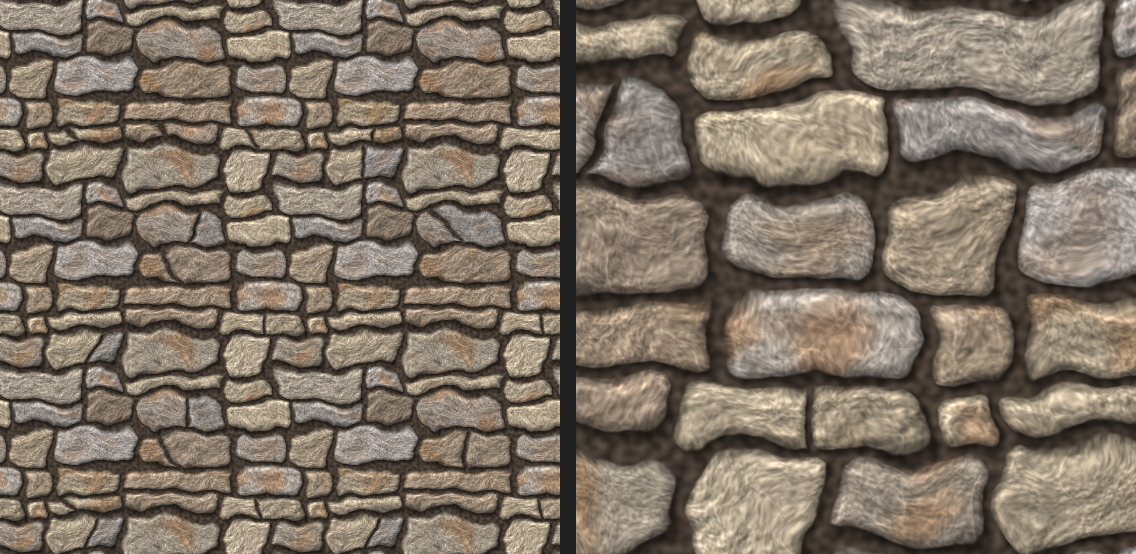
Left: the whole. Right: its middle third, enlarged.
This texture is drawn by a Shadertoy shader. Its source:

```glsl
// Dry rubble stone wall: weathered, interlocking stones set in dark recessed mortar.

const vec2 TILE = vec2(4, 6);         // stones in one repeat
const vec2 REPEATS = vec2(2, 3);      // repeats across and up
const vec2 STONE_SCALE = vec2(2.28, 1);

struct Stone { float dist; vec2 local; float seed; };

float hash(vec2 p) {
    uvec2 u = floatBitsToUint(p + 0.5) * uvec2(0x9E3779B1u, 0x85EBCA77u);
    uint h = u.x ^ (u.y >> 3) ^ (u.y << 11);
    h = (h ^ (h >> 15)) * 0x2C1B3C6Du;
    h = (h ^ (h >> 13)) * 0x297A2D39u;
    return float((h ^ (h >> 16)) >> 8) / 16777216.0;
}

float corner(vec2 cell, vec2 offset, vec2 period) {
    float angle = 6.2832 * hash(mod(cell, period));
    return dot(vec2(cos(angle), sin(angle)), offset);
}

// Gradient noise that wraps after a whole period
float noise(vec2 p, vec2 period) {
    vec2 i = floor(p), f = p - i, o = vec2(1, 0);
    vec2 u = f * f * f * (f * (f * 6.0 - 15.0) + 10.0);
    return mix(mix(corner(i, f, period), corner(i + o, f - o, period), u.x),
               mix(corner(i + o.yx, f - o.yx, period), corner(i + 1.0, f - 1.0, period), u.x), u.y);
}

float fbm(vec2 p) {
    float sum = 0.0, amp = 0.5;
    for (int i = 0; i < 5; i++) {
        sum += amp * noise(p, vec2(256));
        p = mat2(1.6, 1.2, -1.2, 1.6) * p + 7.3;
        amp *= 0.6;
    }
    return sum;
}

// Bends the joints, first broadly and then finely
vec2 warp(vec2 p) {
    vec2 offset = vec2(0);
    float amp = 0.36;
    for (float f = 1.0; f < 10.0; f *= 3.0) {
        vec2 s = vec2(2, 1) * f;
        offset += amp * vec2(noise(p * s + 0.37, TILE * s), noise(p * s + 5.71, TILE * s));
        amp *= 0.22;
    }
    return p + offset / STONE_SCALE;
}

vec2 joint(vec2 v) {
    return v + 0.7 * (hash(mod(v, TILE) + 13.0) - 0.5);
}

// Closest stone of an interlocking layout whose joints alternate in direction
Stone nearestStone(vec2 p) {
    Stone best = Stone(9.0, vec2(0), 0.0);
    for (int k = 0; k < 9; k++) {
        vec2 id = floor(p) + vec2(k % 3, k / 3) - 1.0;
        vec2 a = joint(id), b = joint(id + vec2(1, 0));
        vec2 c = joint(id + 1.0), d = joint(id + vec2(0, 1));
        bool even = mod(id.x + id.y, 2.0) < 0.5;
        vec2 lo = even ? vec2(a.x, b.y) : vec2(d.x, a.y);
        vec2 hi = even ? vec2(c.x, d.y) : vec2(b.x, c.y);
        vec2 q = (p - 0.5 * (lo + hi)) * STONE_SCALE;
        vec2 extent = 0.5 * (hi - lo) * STONE_SCALE - 0.06;
        float seed = 90.0 * hash(mod(id, TILE) + 41.0);

        // Sides slope and corners are worn, each by its own amount
        vec2 quadrant = step(0.0, q);
        float r = min(extent.x, extent.y) * (0.15 + 0.6 * hash(seed + 3.0 * quadrant * vec2(1, 2)));
        vec2 tilt = vec2(hash(vec2(seed, 20.0 + quadrant.x)), hash(vec2(seed, 30.0 + quadrant.y))) - 0.5;
        vec2 taper = abs(tilt) + tilt * clamp(q.yx / extent.yx, -1.0, 1.0);
        vec2 e = abs(q) - extent + r + 0.22 * extent.y * taper;
        float dist = min(max(e.x, e.y), 0.0) + length(max(e, 0.0)) - r;

        // Some large stones are broken in two, differently in each repeat
        float variant = hash(mod(id, TILE * REPEATS) + 67.0);
        if (hash(vec2(seed, 5)) > 0.6 && extent.x > 0.9 && variant > 0.45) {
            float angle = 2.4 * (variant - 0.7);
            float side = dot(q, vec2(cos(angle), sin(angle))) + 1.6 * (variant - 0.7);
            dist = max(dist, 0.055 - abs(side));
            seed += 17.0 * step(0.0, side);
        }
        if (dist < best.dist) best = Stone(dist, q, seed);
    }
    return best;
}

// Cleaved surface: broad facets with creases, under fine layers
float relief(vec2 q, float seed) {
    float angle = 1.6 * (hash(vec2(seed, 9)) - 0.5);
    vec2 t = mat2(cos(angle), sin(angle), -sin(angle), cos(angle)) * q * vec2(1.0, 1.8) + seed;
    return 0.75 * fbm(t * 1.9) + 0.6 * abs(noise(t + 31.0, vec2(256)));
}

void mainImage(out vec4 fragColor, in vec2 fragCoord) {
    vec2 p = fragCoord / iResolution.xy * TILE * REPEATS;
    float pixel = TILE.y * REPEATS.y / iResolution.y;
    vec2 light = vec2(-0.5, 0.86);
    vec2 w = warp(p);
    Stone s = nearestStone(w);
    float lightDist = nearestStone(w + 0.08 * light / STONE_SCALE).dist;

    // Stone tones: sand, grey and brown, some stained with rust
    float seed = s.seed;
    vec3 col = mix(vec3(0.66, 0.605, 0.52), vec3(0.60, 0.575, 0.555), smoothstep(0.35, 0.7, hash(vec2(seed, 1))));
    col = mix(col, vec3(0.55, 0.48, 0.41), 0.8 * smoothstep(0.6, 0.9, hash(vec2(seed, 2))));
    float stain = noise(s.local * vec2(1.0, 1.6) + seed * 1.7, vec2(256));
    float rust = smoothstep(0.0, 0.45, stain) * smoothstep(0.35, 0.8, hash(vec2(seed, 3)));
    col = mix(col, vec3(0.58, 0.43, 0.30), 0.6 * rust);
    col *= 0.9 + 0.18 * hash(vec2(seed, 4));

    // Relief, pale veins and grain
    float height = relief(s.local, seed);
    float slope = height - relief(s.local + 0.045 * light, seed);
    float vein = abs(noise(s.local * 1.1 + seed * 2.3, vec2(256)) + 0.05 * height);
    col *= 1.0 + 0.3 * (height - 0.12) + 1.2 * clamp(slope, -0.25, 0.25);
    col += 0.07 * (1.0 - smoothstep(0.0, 0.025, vein));
    col *= 1.0 + 0.2 * noise(s.local * 9.0 + seed, vec2(256)) + 0.25 * noise(s.local * 19.0 + seed, vec2(256));

    // Rounded rim, lit from the upper left
    float bevel = smoothstep(0.0, 0.16, -s.dist) - smoothstep(0.0, 0.16, -lightDist);
    col *= (1.0 + 0.3 * bevel) * mix(0.68, 1.0, smoothstep(0.0, 0.1, -s.dist));

    // Gritty mortar, shaded under the stones
    vec2 grit = vec2(20, 9);
    vec3 mortar = vec3(0.235, 0.20, 0.17) * (1.0 + 0.6 * noise(p * grit, TILE * grit));
    mortar *= mix(0.55, 1.15, smoothstep(-0.06, 0.08, lightDist));

    float edge = max(0.02, 0.7 * pixel);
    col = mix(col, mortar, smoothstep(-edge, edge, s.dist));
    fragColor = vec4(clamp(col, 0.0, 1.0), 1);
}
```
